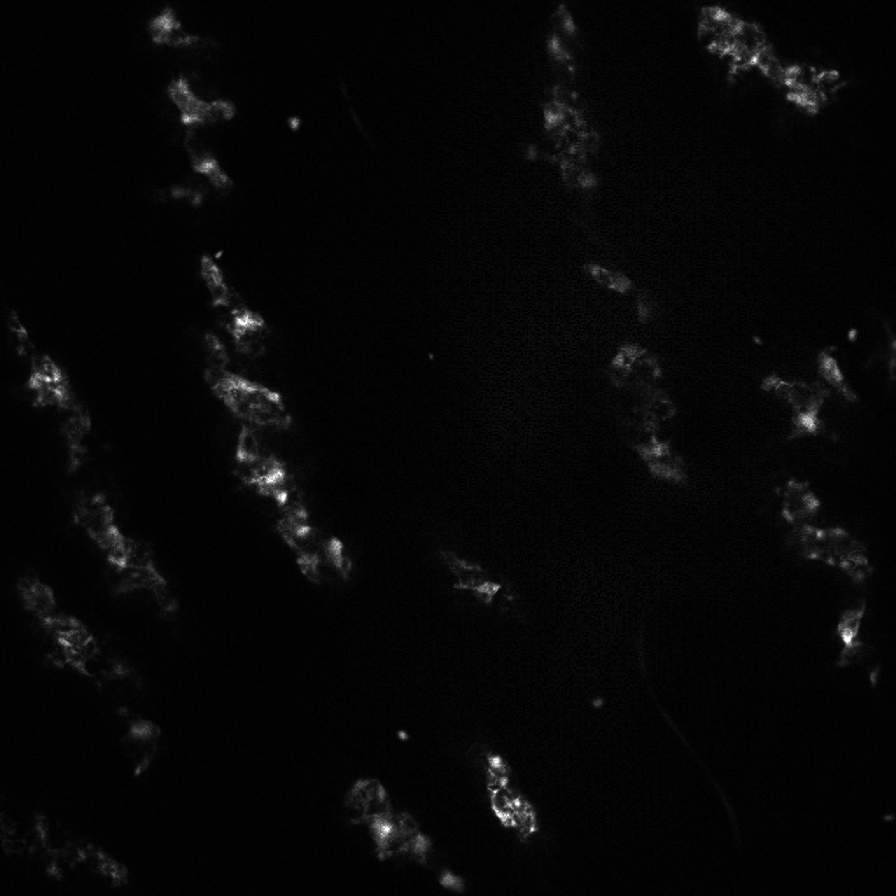
Reproduce this texture procedurally as a Shadertoy shader.

```glsl
float hash(vec2 p) {
    return fract(sin(dot(p, vec2(127.1, 311.7))) * 43758.5453);
}

vec2 hash2(vec2 p) {
    return vec2(hash(p), hash(p + 37.3));
}

float noise(vec2 p) {
    vec2 i = floor(p), f = fract(p);
    f = f * f * (3.0 - 2.0 * f);
    float low = mix(hash(i), hash(i + vec2(1, 0)), f.x);
    float high = mix(hash(i + vec2(0, 1)), hash(i + vec2(1, 1)), f.x);
    return mix(low, high, f.y);
}

float fbm(vec2 p) {
    return 0.55 * noise(p) + 0.3 * noise(p * 2.1 + 9.2) + 0.15 * noise(p * 4.3 + 4.7);
}

vec2 warp(vec2 p, float scale, float amount) {
    return p + amount * (vec2(noise(p * scale), noise(p * scale + 51.7)) - 0.5);
}

// Round soft dots, one per grid square, kept with the given chance
float dots(vec2 p, float scale, float radius, float chance) {
    vec2 id = floor(p * scale), f = fract(p * scale);
    float sum = 0.0;
    for (int y = -1; y <= 1; y++)
    for (int x = -1; x <= 1; x++) {
        vec2 o = vec2(x, y);
        vec2 d = o + hash2(id + o) - f;
        float size = radius * mix(0.5, 1.0, hash(id + o + 11.0));
        float gain = step(hash(id + o + 23.0), chance) * mix(0.2, 1.0, hash(id + o + 71.0));
        sum += gain * exp(-dot(d, d) / (size * size));
    }
    return sum;
}

// Fine membranes and granules in x, out of focus glow in y
vec2 tissue(vec2 p) {
    vec2 q = warp(p, 90.0, 0.006);
    float ridge = 1.0 - abs(2.0 * fbm(q * 50.0) - 1.0);
    float cloud = smoothstep(0.2, 0.8, noise(p * 30.0 + 8.0));
    float web = pow(ridge, 5.0) * mix(0.15, 0.6, cloud);
    float granules = dots(q, 82.0, 0.45, 0.55) + 0.5 * dots(q, 140.0, 0.45, 0.5);
    float glow = smoothstep(0.25, 0.85, fbm(p * 38.0 + 3.0));
    float blobs = dots(warp(p, 60.0, 0.01), 42.0, 0.45, 0.5);
    vec2 light = vec2(0.5 * web + 0.6 * granules * mix(0.2, 1.0, cloud), 0.6 * glow * cloud + 0.45 * blobs);
    return light + vec2(0.3, 0.45) * blobs;
}

// Slanted cell: ragged body, brighter rim, loose granules around it
float cell(vec2 p, vec2 size, float angle, vec2 light, float focus) {
    vec2 axis = vec2(cos(angle), sin(angle));
    vec2 local = vec2(dot(p, axis), dot(p, vec2(-axis.y, axis.x)));
    float r = length(local / size);
    float body = 1.0 - smoothstep(0.35, 1.1, r);
    float rim = exp(-pow(abs(r - 0.65) / 0.22, 2.0));
    float around = exp(-r * r * 0.7);
    float focused = mix(light.y, light.x, focus);
    return (body * 0.75 + rim * 0.4 + around * 0.18) * focused + 0.04 * around;
}

// Row of cells from a to b
float strand(vec2 p, vec2 a, vec2 b, int count, float gain, float spread, vec2 light) {
    float sum = 0.0;
    for (int i = 0; i < count; i++) {
        vec2 key = a * 19.0 + float(i) * 3.7;
        vec2 h = hash2(key), k = hash2(key + 5.3);
        vec2 center = mix(a, b, (float(i) + 0.5) / float(count)) + spread * (h - 0.5);
        vec2 size = vec2(mix(0.032, 0.056, k.x), mix(0.015, 0.028, k.y));
        float angle = -0.95 + 0.6 * (h.y - 0.5);
        float power = gain * mix(0.55, 1.35, h.x);
        sum += power * cell(p - center, size, angle, light, mix(0.3, 1.0, k.x));
    }
    return sum;
}

// Thin faint fibre running down the canvas
float fibre(vec2 p, float x, float lean, float top, float bottom) {
    float path = x + lean * (top - p.y) + 0.025 * sin(p.y * 19.0);
    float span = smoothstep(bottom, bottom + 0.06, p.y) * (1.0 - smoothstep(top - 0.06, top, p.y));
    return span * exp(-pow(abs(p.x - path) / 0.004, 2.0));
}

void mainImage(out vec4 fragColor, in vec2 fragCoord) {
    vec2 uv = fragCoord / iResolution.xy;
    vec2 p = warp(warp(uv, 24.0, 0.034), 75.0, 0.016);
    vec2 light = tissue(uv);

    // Left rows
    float v = strand(p, vec2(0.20, 0.97), vec2(0.22, 0.74), 4, 0.4, 0.02, light);
    v += strand(p, vec2(0.24, 0.68), vec2(0.34, 0.36), 6, 0.75, 0.04, light);
    v += strand(p, vec2(0.01, 0.62), vec2(0.10, 0.51), 3, 0.5, 0.02, light);
    v += strand(p, vec2(0.09, 0.43), vec2(0.20, 0.30), 3, 0.6, 0.03, light);
    v += strand(p, vec2(0.01, 0.36), vec2(0.17, 0.16), 3, 0.4, 0.03, light);
    v += strand(p, vec2(0.00, 0.09), vec2(0.15, 0.01), 4, 0.3, 0.03, light);

    // Middle and right rows
    v += strand(p, vec2(0.62, 1.00), vec2(0.64, 0.82), 4, 0.42, 0.05, light);
    v += strand(p, vec2(0.65, 0.80), vec2(0.74, 0.45), 4, 0.35, 0.02, light);
    v += strand(p, vec2(0.79, 0.97), vec2(0.92, 0.89), 3, 0.6, 0.01, light);
    v += strand(p, vec2(0.86, 0.54), vec2(1.02, 0.62), 3, 0.65, 0.02, light);
    v += strand(p, vec2(0.88, 0.46), vec2(0.99, 0.25), 4, 0.65, 0.02, light);
    v += strand(p, vec2(0.38, 0.12), vec2(0.51, 0.02), 3, 0.35, 0.01, light);

    // Two bright lone cells
    v += 1.0 * cell(p - vec2(0.53, 0.36), vec2(0.055, 0.022), -0.85, light, 1.0);
    v += 1.2 * cell(p - vec2(0.565, 0.105), vec2(0.058, 0.023), -1.0, light, 0.8);

    // Film contrast
    v = 1.75 * pow(v, 1.3);

    // Stray specks, fibres and haze
    v += 0.8 * dots(warp(uv, 80.0, 0.006), 15.0, 0.085, 0.03);
    v += 0.045 * fibre(uv, 0.72, 0.3, 0.33, 0.03) * noise(uv * 50.0);
    v += 0.06 * fibre(uv, 0.40, 0.2, 0.94, 0.82) * noise(uv * 60.0);
    vec2 fromHaze = (uv - vec2(0.66, 0.55)) / vec2(0.22, 0.38);
    float haze = exp(-dot(fromHaze, fromHaze)) * fbm(uv * 9.0);

    // Sensor grain
    float grain = hash(floor(uv * 512.0));
    v = v * mix(0.8, 1.2, grain) + (0.006 + 0.035 * haze) * mix(0.0, 2.0, grain);
    fragColor = vec4(vec3(clamp(v, 0.0, 1.0)), 1.0);
}
```
